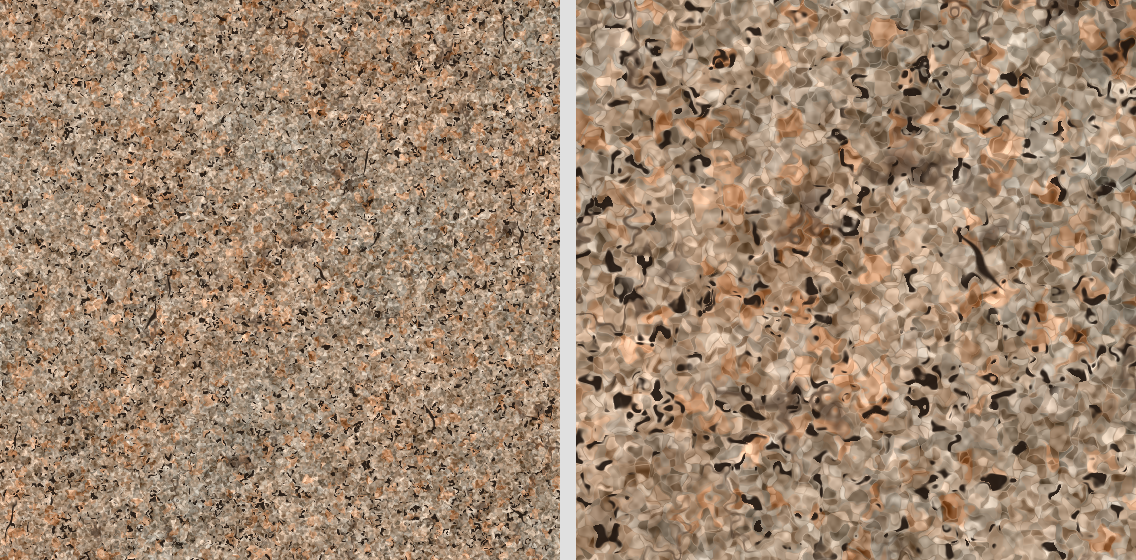
Left, the full canvas; right, a detail of the centre.
This texture is drawn by a three.js fragment shader. Its source:

```glsl
// Rough tan granite: pale feldspar grains, fine crystals and dark mica flecks.
// Cellular noise places grains and flecks; value noise gives relief and veins;
// layered sines tint broad rusty patches, and a loop scatters short cracks.
#define GRAIN_SCALE 72.0
#define CRYSTAL_SCALE 185.0
#define FLECK_SCALE 108.0
#define FLECK_DENSITY 0.25
#define RELIEF_SCALE 46.0
#define RELIEF_DEPTH 0.26
#define CRYSTAL_CONTRAST 0.36
#define CRACK_COUNT 12
#define STONE vec3(0.655, 0.562, 0.470)
#define MICA vec3(0.125, 0.085, 0.060)
#define RUST vec3(0.060, -0.012, -0.050)

varying vec2 vUv;

vec2 hash2(vec2 p) {
  vec3 q = fract(p.xyx * vec3(0.1031, 0.1030, 0.0973));
  q += dot(q, q.yzx + 33.33);
  return fract((q.xx + q.yz) * q.zy);
}

float valueNoise(vec2 p) {
  vec2 cell = floor(p);
  vec2 f = fract(p);
  f = f * f * (3.0 - 2.0 * f);
  float low = mix(hash2(cell).x, hash2(cell + vec2(1.0, 0.0)).x, f.x);
  float high = mix(hash2(cell + vec2(0.0, 1.0)).x, hash2(cell + 1.0).x, f.x);
  return mix(low, high, f.y);
}

// Nearest distance, gap to the second nearest, and two random values per cell
vec4 cellular(vec2 p) {
  vec2 base = floor(p);
  vec2 nearestCell = base;
  float nearest = 8.0;
  float second = 8.0;
  for (int y = -1; y <= 1; y++) {
    for (int x = -1; x <= 1; x++) {
      vec2 cell = base + vec2(float(x), float(y));
      float d = length(cell + hash2(cell) - p);
      if (d < nearest) {
        second = nearest;
        nearest = d;
        nearestCell = cell;
      } else {
        second = min(second, d);
      }
    }
  }
  return vec4(nearest, second - nearest, hash2(nearestCell + 57.0));
}

float height(vec2 p) {
  return 0.6 * valueNoise(p) + 0.4 * valueNoise(p * 2.3 + 11.0);
}

// Broad patches, about -1 to 1
float patches(vec2 p) {
  return 0.5 * sin(p.x * 9.0 + 2.0 * sin(p.y * 7.0 + 1.0))
       + 0.5 * sin(p.y * 13.0 - p.x * 6.0 + 2.0 * sin(p.x * 11.0));
}

// Short, steep, wandering cracks with tapered ends
float cracks(vec2 p) {
  float ink = 0.0;
  float wander = valueNoise(p * 60.0) - 0.5 + 2.0 * (valueNoise(p * 24.0) - 0.5);
  for (int i = 0; i < CRACK_COUNT; i++) {
    vec2 seed = hash2(vec2(float(i) * 7.0 + 3.0, 19.0));
    vec2 shape = hash2(vec2(float(i) * 5.0 + 2.0, 41.0));
    float angle = (shape.x - 0.3) * 1.3;
    vec2 q = p - seed;
    q = vec2(q.x * cos(angle) + q.y * sin(angle), q.y * cos(angle) - q.x * sin(angle));
    float along = abs(q.y) / mix(0.018, 0.045, shape.y);
    float width = 0.0022 * (1.0 - along);
    float line = 1.0 - smoothstep(width - 0.001, width + 0.001, abs(q.x + 0.012 * wander));
    ink = max(ink, line * (1.0 - smoothstep(0.8, 1.0, along)));
  }
  return ink;
}

void main() {
  vec2 p = vUv;
  vec2 warp = vec2(valueNoise(p * 170.0), valueNoise(p * 170.0 + 31.0)) - 0.5;
  float patchTone = patches(p);

  // Pale grains and fine crystals, blended at their borders
  vec4 grain = cellular(p * GRAIN_SCALE + warp * 0.9);
  vec4 crystal = cellular(p * CRYSTAL_SCALE + warp * 1.2);
  float grainMask = smoothstep(0.0, 0.2, grain.y);
  float tone = (grain.z - 0.5) * 0.15 * grainMask;
  tone += (crystal.z - 0.5) * CRYSTAL_CONTRAST * smoothstep(0.0, 0.25, crystal.y);
  tone += (valueNoise(p * 290.0) - 0.5) * 0.20;

  // Relief lit from the upper left
  vec2 reliefPoint = p * RELIEF_SCALE + warp * 0.5;
  tone += (height(reliefPoint) - height(reliefPoint + vec2(-0.35, 0.35))) * RELIEF_DEPTH;
  tone += (valueNoise(p * 17.0 + 5.0) - 0.5) * 0.08;

  // Grain hues: orange, pink-grey and slow rust
  vec3 color = STONE + tone;
  color += RUST * smoothstep(0.72, 0.95, grain.w) * grainMask * 1.3;
  color += vec3(-0.018, 0.0, 0.016) * smoothstep(0.45, 0.1, grain.w);
  color += RUST * (0.3 * patchTone + 0.7 * (crystal.w - 0.5));

  // Mica flecks gather in clusters
  float cluster = valueNoise(p * 27.0 + 8.0) - 0.5 + 0.15 * patchTone;
  vec4 fleck = cellular(p * FLECK_SCALE + warp * 1.5 + 70.0);
  float radius = mix(0.22, 0.58, fleck.w);
  float chosen = 1.0 - smoothstep(-0.03, 0.03, fleck.z - FLECK_DENSITY * (1.0 + 1.3 * cluster));
  float mica = chosen * (1.0 - smoothstep(radius - 0.24, radius, fleck.x));

  // Broken shadow veins and cracks
  float ridge = abs(valueNoise(p * vec2(34.0, 22.0) + warp * 0.5) - 0.5);
  float vein = (1.0 - smoothstep(0.01, 0.07, ridge)) * smoothstep(0.5, 0.75, valueNoise(p * 19.0 + 43.0));
  color = mix(color, MICA * 1.8, vein * 0.55);
  color = mix(color, MICA, max(mica * 0.92, cracks(p) * 0.9));
  gl_FragColor = vec4(clamp(color, 0.0, 1.0), 1.0);
}
```
